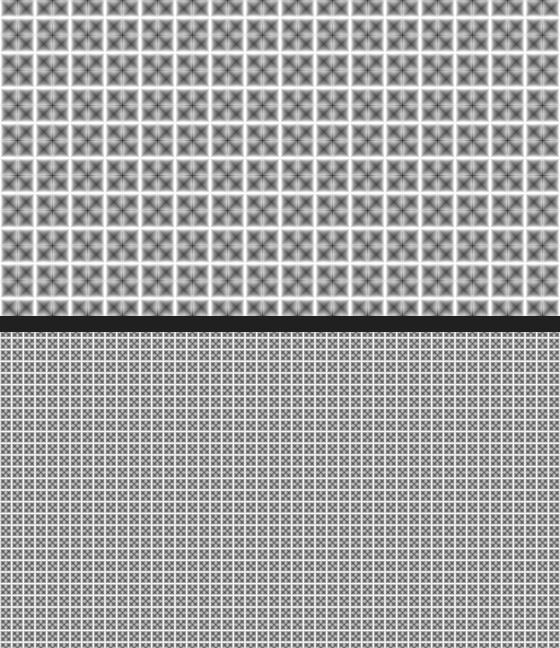
Top, the tile; bottom, the same tile 3 across and 3 down.
Give the GLSL for this pattern, as a Shadertoy shader.

```glsl
#define REPEATS vec2(16.0, 9.0)
#define CORE_GREY 0.265
#define SLOPE 0.61
#define CREASE 0.06
#define HUB_CREASE 0.24
#define RIM_START 0.76
#define RIM_GLOW 0.2
#define GROOVE_WIDTH 0.022
#define GROOVE_DEPTH 0.24
#define HUB_SHADE 0.1

// Square pyramid: dark at its core, light at its sides, creased on the diagonals
float pyramid(vec2 offset, float crease)
{
    float side = max(offset.x, offset.y);
    float diagonal = min(offset.x, offset.y) / max(side, 0.001);
    return CORE_GREY + side * (SLOPE - crease * diagonal);
}

// Thin dark lines through the tile centre, fading towards the rim
float grooves(vec2 fromAxis, float pixel)
{
    vec2 line = 1.0 - smoothstep(vec2(0.0), vec2(GROOVE_WIDTH + 0.25 * pixel), 0.5 * fromAxis);
    vec2 fade = 1.0 - 0.8 * fromAxis.yx;
    return max(line.x * fade.x, line.y * fade.y);
}

void mainImage(out vec4 fragColor, in vec2 fragCoord)
{
    // Tile borders pass through the middle of the canvas
    vec2 tile = fract((fragCoord / iResolution.xy - 0.5) * REPEATS);
    vec2 fromAxis = abs(2.0 * tile - 1.0);
    float reach = max(fromAxis.x, fromAxis.y);
    float pixel = REPEATS.y / iResolution.y;

    // Four pyramids in each tile, creased most deeply near the hub
    float crease = CREASE + HUB_CREASE * (1.0 - reach);
    float grey = pyramid(abs(2.0 * fromAxis - 1.0), crease);

    // White rim, shaded hub and engraved cross
    grey += RIM_GLOW * smoothstep(RIM_START, 1.0, reach);
    grey -= HUB_SHADE * (1.0 - smoothstep(0.0, 0.4, reach));
    grey -= GROOVE_DEPTH * grooves(fromAxis, pixel);

    fragColor = vec4(vec3(clamp(grey, 0.0, 1.0)), 1.0);
}
```
